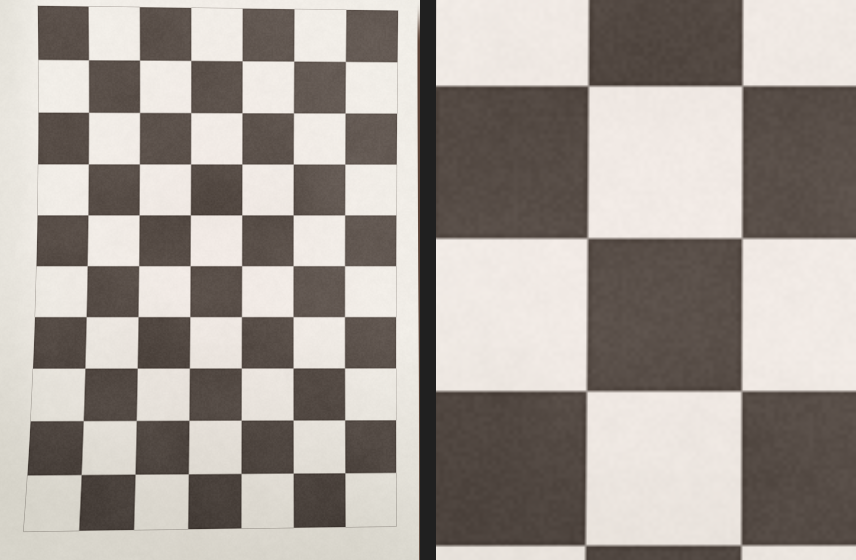
Left: the whole. Right: its middle third, enlarged.
Give the GLSL for this pattern, as a Shadertoy shader.

```glsl
// Printed checkerboard, 7 by 10 squares, on slightly bowed paper under uneven light.

float hash(vec2 p) {
    vec3 q = fract(vec3(p.xyx) * 0.1031);
    q += dot(q, q.yzx + 33.33);
    return fract((q.x + q.y) * q.z);
}

float noise(vec2 p) {
    vec2 i = floor(p), f = fract(p);
    f = f * f * (3.0 - 2.0 * f);
    return mix(mix(hash(i), hash(i + vec2(1, 0)), f.x),
               mix(hash(i + vec2(0, 1)), hash(i + vec2(1, 1)), f.x), f.y);
}

float fbm(vec2 p) {
    float sum = 0.0, amp = 0.5;
    for (int i = 0; i < 4; i++) {
        sum += amp * noise(p);
        p = p * 2.1 + 7.3;
        amp *= 0.5;
    }
    return sum;
}

// Canvas position to board squares, counted from the top left corner.
vec2 boardCoord(vec2 uv) {
    float t = 0.5247 - uv.y;
    float s = uv.x - 0.5764 + 0.0035 * t;
    float columnScale = 8.16 + t * (0.6 * s - 0.2) + t * t * (0.8 * s - 0.55);
    t += 0.1 * s * t * t * t;
    return vec2(4.0 + s * columnScale,
                5.0 + t * (11.02 - t * (0.2 + 1.2 * t)));
}

// Triangle wave of period two that changes sign at every grid line.
vec2 signedCell(vec2 p) {
    return abs(mod(p - 0.5, 2.0) - 1.0) - 0.5;
}

void mainImage(out vec4 fragColor, in vec2 fragCoord) {
    vec2 uv = fragCoord / iResolution.xy;
    vec2 board = boardCoord(uv);
    vec2 soft = max(vec2(8.16, 11.0) * 0.75 / iResolution.xy, vec2(0.011));

    // Checker coverage, limited to the board
    vec2 cell = signedCell(board);
    vec2 side = clamp(cell / soft, -1.0, 1.0);
    vec2 inset = min(board, vec2(7, 10) - board);
    vec2 inside = smoothstep(-soft, soft, inset);
    float coverage = (0.5 + 0.5 * side.x * side.y) * inside.x * inside.y;
    float seam = 1.0 - smoothstep(0.01, 0.045, min(abs(cell.x), abs(cell.y)));

    // Light falls off toward the bottom and the left margin
    float mottling = fbm(uv * vec2(6, 8)) - 0.47;
    float light = smoothstep(-0.08, 0.56, uv.y + 0.12 * (uv.x - 0.5));
    light -= 0.45 * (1.0 - smoothstep(0.0, 0.13, uv.x)) * (0.4 + 0.6 * uv.y);
    light = clamp(light + 0.25 * mottling, 0.0, 1.0);

    // Paper, with a rosy middle
    vec3 paper = mix(vec3(0.84, 0.83, 0.79), vec3(0.945, 0.935, 0.91), light);
    vec2 fromMiddle = (uv - vec2(0.52, 0.55)) * vec2(2.6, 2.2);
    paper += vec3(0.0, -0.018, -0.012) * exp(-dot(fromMiddle, fromMiddle));

    // Ink, uneven from square to square and paler at the top right
    vec3 ink = mix(vec3(0.26, 0.23, 0.21), vec3(0.345, 0.305, 0.28), light);
    ink += 0.06 * smoothstep(0.75, 1.5, uv.x + 0.5 * uv.y);
    ink += 0.07 * mottling + 0.015 * (hash(floor(board) + 3.0) - 0.5);
    ink -= 0.035 * seam;

    vec3 color = mix(paper, ink, coverage);

    // Paper fibre and fine print grain
    float grain = noise(uv * vec2(290, 386)) - 0.5;
    float fibre = fbm(uv * vec2(70, 92)) - 0.47;
    color += grain * mix(0.014, 0.03, coverage) + fibre * 0.02;

    // Strip of table beyond the right edge of the sheet
    float sheetEdge = 0.998 - 0.004 * smoothstep(0.1, 0.9, uv.y);
    float table = smoothstep(-0.0015, 0.0015, uv.x - sheetEdge);
    color = mix(color, vec3(0.36, 0.26, 0.21), table * smoothstep(1.0, 0.92, uv.y));

    fragColor = vec4(clamp(color, 0.0, 1.0), 1.0);
}
```
